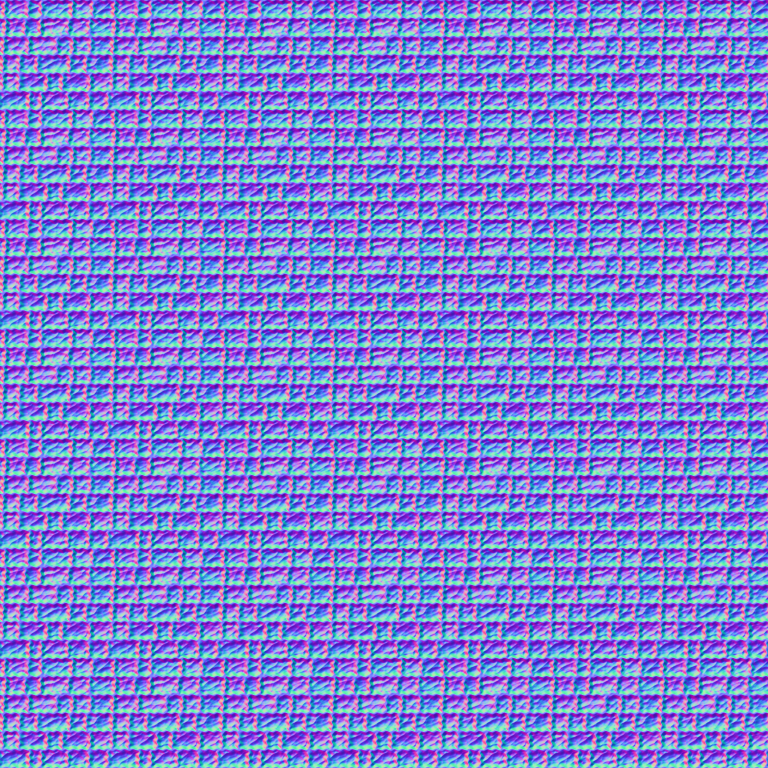
This texture map is drawn by a WebGL 2 fragment shader. Its source:

```glsl
#version 300 es
precision highp float;
// Tangent-space normal map of rough brickwork: courses of uneven bricks.
// A wrapped height field (bevelled bricks plus chipped cellular relief)
// is differentiated, and its normal is packed into red, green and blue.

uniform vec2 u_resolution;
out vec4 fragColor;

const float TILES = 7.0;          // repeats across and down
const float ROWS = 6.0;           // courses per repeat
const float BRICKS = 5.0;         // bricks per course and repeat
const float EDGE_JITTER = 0.62;   // unevenness of brick lengths
const float JOINT = 0.045;        // half joint width, in course heights
const float BEVEL = 0.20;         // width of the sloping brick rim
const float BRICK_HEIGHT = 0.42;  // brick face above the joint
const float CROWN = 0.16;         // bulge of the brick face
const float TILT = 0.55;          // random lean of each brick
const float CHIP_COARSE = 0.34;   // depth of large chips
const float CHIP_FINE = 0.10;     // depth of small chips
const float WOBBLE = 0.035;       // waviness of brick outlines
const float STEP = 0.045;         // sampling step of the slope
const float TAU = 6.2831853;

float hash(vec2 p) {
    return fract(sin(dot(p, vec2(127.1, 311.7))) * 43758.5);
}

vec2 hash2(vec2 p) {
    return vec2(hash(p), hash(p + 47.3));
}

// Squared distance to the nearest feature point; wraps every "period" cells.
float cellular(vec2 p, vec2 period) {
    vec2 cell = floor(p);
    vec2 local = p - cell;
    float nearest = 2.0;
    for (int y = -1; y <= 1; y++) {
        for (int x = -1; x <= 1; x++) {
            vec2 offset = vec2(x, y);
            vec2 delta = offset + hash2(mod(cell + offset, period)) - local;
            nearest = min(nearest, dot(delta, delta));
        }
    }
    return nearest;
}

// Position of the upright joint before brick i of a course.
float jointAt(float i, float row) {
    float random = hash(vec2(mod(i, BRICKS), row + 11.0));
    return i + EDGE_JITTER * (random - 0.5);
}

// Height at p, measured in course heights.
float height(vec2 p) {
    vec2 q = p / ROWS;

    // Bend the outlines slightly
    vec2 wave = vec2(sin(TAU * (q.y * 17.0 + q.x * 5.0)),
                     sin(TAU * (q.x * 13.0 + q.y * 6.0)));
    vec2 b = p + WOBBLE * wave;

    // Find the course and the brick
    float course = floor(b.y);
    float row = mod(course, ROWS);
    float unit = ROWS / BRICKS;
    float u = b.x / unit + hash(vec2(row, 5.0));
    float i = floor(u);
    if (u < jointAt(i, row)) i -= 1.0;
    else if (u >= jointAt(i + 1.0, row)) i += 1.0;
    float left = jointAt(i, row);
    float right = jointAt(i + 1.0, row);
    vec2 size = vec2((right - left) * unit, 1.0);
    vec2 fromCentre = vec2((u - 0.5 * (left + right)) * unit, b.y - course - 0.5);

    // Bevelled rim with rounded corners
    vec2 inset = clamp((0.5 * size - abs(fromCentre) - JOINT) / BEVEL, 0.0, 1.0);
    vec2 rim = inset * (2.0 - inset);
    float face = rim.x * rim.y;

    // Bulge and lean of the face
    vec2 lean = hash2(vec2(mod(i, BRICKS), row + 29.0)) - 0.5;
    float body = BRICK_HEIGHT + TILT * dot(lean, fromCentre);
    body -= CROWN * 4.0 * fromCentre.y * fromCentre.y;

    // Chips: slanted large ones, upright small ones
    vec2 coarse = vec2(11.0, 14.0);
    vec2 fine = vec2(25.0, 28.0);
    body -= CHIP_COARSE * (cellular(vec2(q.x - q.y, q.y) * coarse, coarse) - 0.2);
    body -= CHIP_FINE * (cellular(q * fine, fine) - 0.2);
    return face * body;
}

// Unit normal packed as colour, green pointing down.
vec3 normalColour(vec2 p) {
    vec2 e = vec2(STEP, 0.0);
    vec2 slope = vec2(height(p + e.xy) - height(p - e.xy),
                      height(p + e.yx) - height(p - e.yx)) / (2.0 * STEP);
    vec3 normal = normalize(vec3(-slope.x, slope.y, 1.0));
    return 0.5 + 0.5 * normal;
}

void main() {
    // Average four samples for smooth edges
    vec3 colour = vec3(0.0);
    for (int s = 0; s < 4; s++) {
        vec2 shift = vec2(s & 1, s >> 1) * 0.5 - 0.25;
        vec2 uv = (gl_FragCoord.xy + shift) / u_resolution;
        colour += 0.25 * normalColour(fract(uv * TILES) * ROWS);
    }
    fragColor = vec4(colour, 1.0);
}
```
